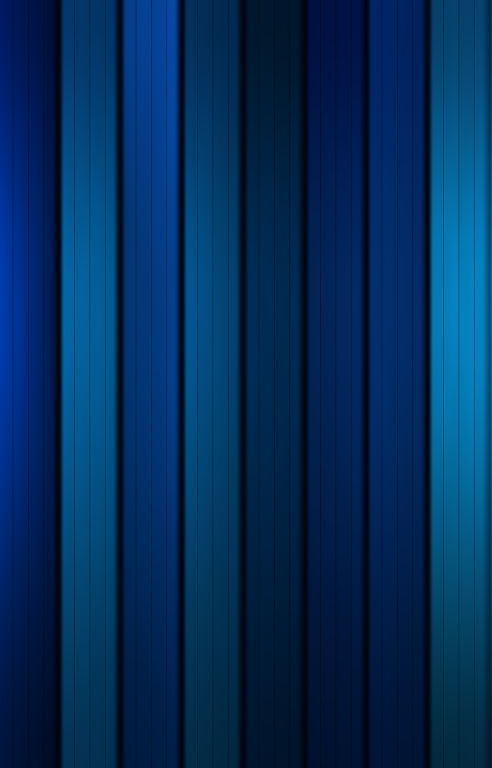
A WebGL 2 fragment shader for this background:

```glsl
#version 300 es
precision highp float;
// Eight glowing blue vertical panels, each cut into four slats, parted by soft dark gaps.

#define PANELS 8.0
#define SLATS 4.0
#define PANEL_SHIFT 0.0048
#define GAP_LEFT 0.017
#define GAP_RIGHT 0.011
#define GAP_DEPTH 0.95
#define SEAM_WIDTH 0.0018
#define SEAM_DEPTH 0.36
#define GLOW_HEIGHT 0.6
#define SLAT_VARIATION 0.04
#define GRAIN 0.03

uniform vec2 u_resolution;
out vec4 fragColor;

const vec3 GAP_COLOR = vec3(0.0, 0.015, 0.06);

// Panel colours at the top edge, the glow and the bottom edge
const vec3 TOP[8] = vec3[8](
    vec3(0.00, 0.08, 0.30), vec3(0.01, 0.21, 0.41),
    vec3(0.02, 0.26, 0.59), vec3(0.01, 0.17, 0.33),
    vec3(0.00, 0.09, 0.17), vec3(0.00, 0.07, 0.27),
    vec3(0.00, 0.14, 0.39), vec3(0.02, 0.26, 0.43));
const vec3 GLOW[8] = vec3[8](
    vec3(0.00, 0.17, 0.49), vec3(0.01, 0.38, 0.61),
    vec3(0.01, 0.23, 0.50), vec3(0.01, 0.29, 0.49),
    vec3(0.00, 0.17, 0.33), vec3(0.01, 0.15, 0.36),
    vec3(0.01, 0.18, 0.42), vec3(0.02, 0.51, 0.75));
const vec3 BOTTOM[8] = vec3[8](
    vec3(0.00, 0.06, 0.18), vec3(0.01, 0.19, 0.32),
    vec3(0.00, 0.11, 0.26), vec3(0.01, 0.16, 0.26),
    vec3(0.00, 0.08, 0.17), vec3(0.00, 0.07, 0.19),
    vec3(0.00, 0.08, 0.21), vec3(0.01, 0.16, 0.24));

// Brightness lean from the left to the right side of each panel
const float LEAN[8] = float[8](-0.45, -0.08, 0.15, -0.18, -0.04, 0.1, -0.08, 0.06);

float hash(float n) {
    return fract(sin(n * 12.9898) * 43758.55);
}

vec2 gradient(vec2 cell) {
    float angle = 6.2832 * hash(dot(cell, vec2(1.0, 57.3)));
    return vec2(cos(angle), sin(angle));
}

float gradientNoise(vec2 p) {
    vec2 i = floor(p), f = fract(p);
    vec2 u = f * f * f * (f * (f * 6.0 - 15.0) + 10.0);
    vec2 e = vec2(1.0, 0.0);
    float low = mix(dot(gradient(i), f), dot(gradient(i + e), f - e), u.x);
    float high = mix(dot(gradient(i + e.yx), f - e.yx), dot(gradient(i + 1.0), f - 1.0), u.x);
    return mix(low, high, u.y);
}

vec3 panelColor(int panel, float y) {
    vec3 upper = mix(GLOW[panel], TOP[panel], smoothstep(GLOW_HEIGHT, 1.0, y));
    return mix(BOTTOM[panel], upper, smoothstep(-0.05, GLOW_HEIGHT, y));
}

void main() {
    vec2 uv = gl_FragCoord.xy / u_resolution;
    float pixel = 1.0 / u_resolution.x;

    // Panel and slat cells
    float across = (uv.x + PANEL_SHIFT) * PANELS;
    int panel = int(clamp(floor(across), 0.0, PANELS - 1.0));
    float local = across - float(panel);
    float slat = floor(across * SLATS);

    // Lit panel faces; the lean is strongest around the glow
    vec3 color = panelColor(panel, uv.y);
    float glow = exp(-pow((uv.y - GLOW_HEIGHT) / 0.35, 2.0));
    color *= 1.0 + LEAN[panel] * (2.0 * local - 1.0) * (0.6 + 0.4 * glow);

    // Slat steps and faint brushed grain
    float streak = gradientNoise(vec2(slat * 1.7 + 0.5, uv.y * 3.0));
    float grain = gradientNoise(vec2(uv.x * 60.0, uv.y * 9.0));
    color *= 1.0 + SLAT_VARIATION * (hash(slat + 3.0) - 0.5 + streak) + GRAIN * grain;

    // Thin seams between slats
    float seamDistance = abs(fract(across * SLATS + 0.5) - 0.5) / (PANELS * SLATS);
    float seam = 1.0 - smoothstep(-0.5 * pixel, 0.5 * pixel, seamDistance - 0.5 * SEAM_WIDTH);
    color *= 1.0 - SEAM_DEPTH * seam;

    // Dark gaps between inner panels: a long fade on the left, a short one on the right
    float gapIndex = floor(across + 0.5);
    float gapOffset = (across - gapIndex) / PANELS;
    float reach = gapOffset < 0.0 ? GAP_LEFT : GAP_RIGHT;
    float gap = GAP_DEPTH * (1.0 - smoothstep(0.0, reach, abs(gapOffset)));
    gap *= step(0.5, gapIndex) * (gapIndex > PANELS - 0.5 ? 0.4 : 1.0);
    color = mix(color, GAP_COLOR, gap);

    fragColor = vec4(clamp(color, 0.0, 1.0), 1.0);
}
```
